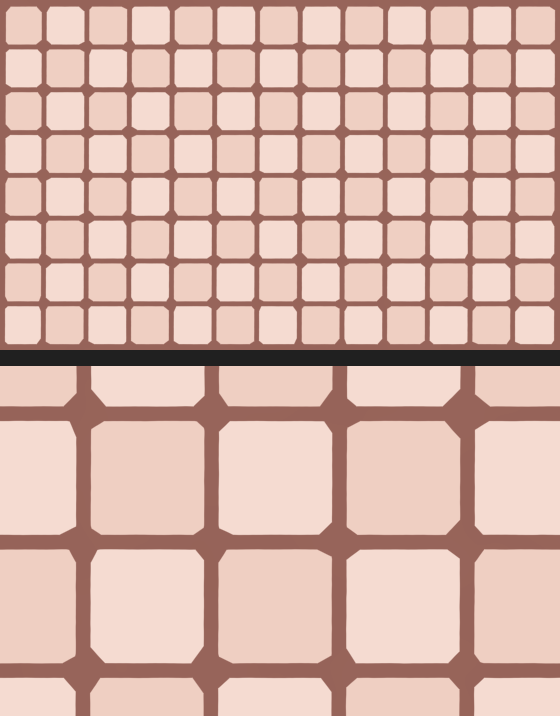
Top: the whole. Bottom: its middle third, enlarged.
Write a Shadertoy shader that draws this pattern.

```glsl
const vec2 GRID = vec2(13.0, 8.0);          // tiles across and down
const vec2 PITCH = vec2(0.1219, 0.1223);    // all lengths in canvas heights
const vec2 ORIGIN = vec2(0.0032, 0.0097);
const float GAP = 0.0139;
const float MARGIN = 0.0156;                // grout frame at left and right
const float SHEAR = 0.003;
const float ROUNDING = 0.010;
const vec2 CHIP_RANGE = vec2(0.006, 0.017);
const float WOBBLE = 0.0003;
const float GROUT_SHADE = 0.005;
const vec3 LIGHT_TILE = vec3(0.96, 0.86, 0.82);
const vec3 DARK_TILE = vec3(0.937, 0.81, 0.76);
const vec3 GROUT = vec3(0.59, 0.39, 0.35);

vec2 hash22(vec2 p) {
    vec3 q = fract(p.xyx * vec3(0.1031, 0.1030, 0.0973));
    q += dot(q, q.yzx + 33.33);
    return fract((q.xx + q.yz) * q.zy);
}

float layeredSines(vec2 p) {
    float sum = 0.0;
    float amplitude = 0.5;
    for (int i = 0; i < 3; i++) {
        sum += amplitude * sin(p.x + 1.7 * sin(p.y)) * cos(p.y - 0.6 * p.x);
        p = mat2(1.6, 1.2, -1.2, 1.6) * p + 2.3;
        amplitude *= 0.5;
    }
    return sum;
}

float roundedBox(vec2 p, vec2 halfSize, float radius) {
    vec2 q = abs(p) - halfSize + radius;
    return length(max(q, 0.0)) + min(max(q.x, q.y), 0.0) - radius;
}

// Rounded tile whose four corners are cut by uneven straight chips
float chippedTile(vec2 p, vec2 halfSize, vec2 cell) {
    vec2 corner = step(0.0, p);
    vec2 chip = mix(vec2(CHIP_RANGE.x), vec2(CHIP_RANGE.y), hash22(cell * 2.0 + corner + 7.0));
    vec2 inset = halfSize - abs(p);
    float cut = (1.0 - dot(inset, 1.0 / chip)) / length(1.0 / chip);
    return max(roundedBox(p, halfSize, ROUNDING), cut);
}

void mainImage(out vec4 fragColor, in vec2 fragCoord) {
    vec2 uv = fragCoord / iResolution.y;
    float width = iResolution.x / iResolution.y;
    uv.x -= SHEAR * (uv.y - 0.5);

    vec2 cell = clamp(floor((uv - ORIGIN) / PITCH), vec2(0.0), GRID - 1.0);

    // Tile bounds; the outer columns end at the frame
    vec2 low = ORIGIN + cell * PITCH + 0.5 * GAP;
    vec2 high = low + PITCH - GAP;
    low.x = max(low.x, MARGIN);
    if (cell.x > GRID.x - 1.5) high.x = width - MARGIN;

    float edge = chippedTile(uv - 0.5 * (low + high), 0.5 * (high - low), cell);
    edge += WOBBLE * layeredSines(uv * 90.0);

    // Checkered glaze over faintly mottled grout
    float checker = mod(cell.x + cell.y, 2.0);
    vec3 tile = mix(LIGHT_TILE, DARK_TILE, checker);
    vec3 grout = GROUT + GROUT_SHADE * layeredSines(uv * 14.0);

    float soft = 0.8 / iResolution.y;
    vec3 color = mix(tile, grout, smoothstep(-soft, soft, edge));
    fragColor = vec4(color, 1.0);
}
```
